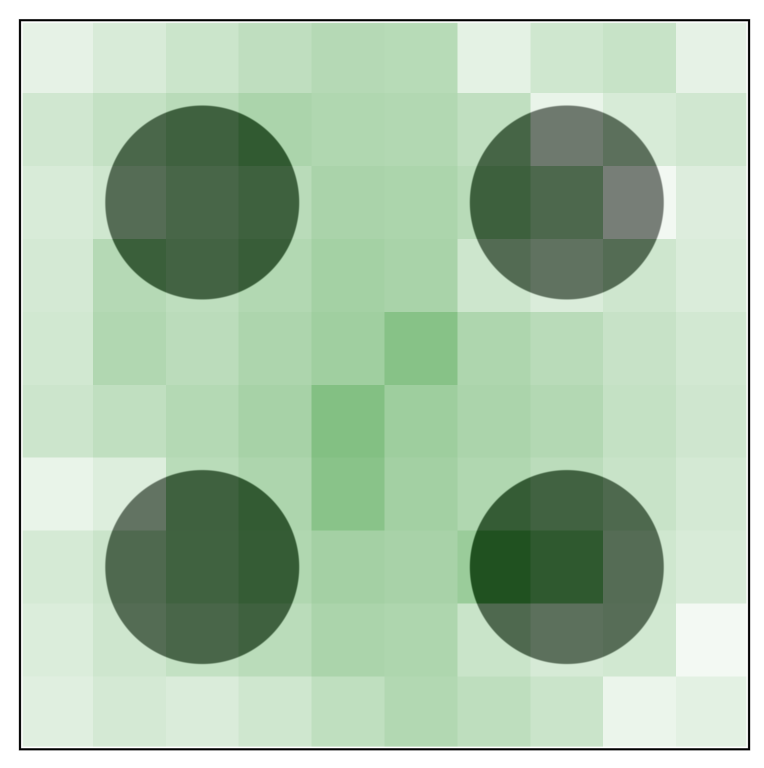
Reproduce this pattern procedurally as a Shadertoy shader.

```glsl
// A framed ten by ten board of green tiles under four translucent dark discs.
// Tile tone grows paler away from the centre, is varied by soft strokes and
// gradient noise, and the discs subtract a constant amount of light.

const vec2  BOARD_CENTRE = vec2(0.5033, 0.499);
const float BOARD_SIDE   = 0.9543;
const float TILES        = 10.0;
const float FRAME_HALF   = 0.0014;
const float INNER_GAP    = 0.0035;
const float DISC_RADIUS  = 1.33;   // in tiles
const float DISC_SPACING = 5.0;    // in tiles
const float DISC_SHADE   = 0.48;
const vec2  DARK_TILE    = vec2(4.4, 5.0);
const vec2  TONE_SLOPE   = vec2(0.047, 0.0196);
const float DARK_TONE    = 0.592;
const float NOISE_AMOUNT = 0.025;
const float STROKE_SOFT  = 0.1;
const vec3  PALE_GREEN   = vec3(0.98, 0.99, 0.98);
const vec3  DEEP_GREEN   = vec3(0.50, 0.745, 0.50);
const vec3  PAPER        = vec3(1.0);
const vec3  FRAME_INK    = vec3(0.0);

vec2 hashGradient(vec2 p) {
    float angle = 6.2832 * fract(sin(dot(p, vec2(127.1, 311.7))) * 4375.85);
    return vec2(cos(angle), sin(angle));
}

float gradientNoise(vec2 p) {
    vec2 i = floor(p), f = fract(p);
    vec2 u = f * f * (3.0 - 2.0 * f);
    vec2 e = vec2(1.0, 0.0);
    float a = dot(hashGradient(i), f);
    float b = dot(hashGradient(i + e.xy), f - e.xy);
    float c = dot(hashGradient(i + e.yx), f - e.yx);
    float d = dot(hashGradient(i + e.xx), f - e.xx);
    return mix(mix(a, b, u.x), mix(c, d, u.x), u.y);
}

// Soft weight of a straight stroke between two tiles.
float stroke(vec2 tile, vec2 a, vec2 b) {
    vec2 ab = b - a, ap = tile - a;
    float t = clamp(dot(ap, ab) / max(dot(ab, ab), 0.001), 0.0, 1.0);
    vec2 away = ap - ab * t;
    return exp(-dot(away, away) / STROKE_SOFT);
}

// Tone of a tile; columns count from the left, rows from the top.
float tileTone(vec2 tile) {
    float tone = DARK_TONE + dot(abs(tile - DARK_TILE), TONE_SLOPE);
    tone += NOISE_AMOUNT * gradientNoise(tile * 0.73 + 0.37);

    // Deep strokes
    tone -= 0.10 * stroke(tile, vec2(4.0, 5.0), vec2(4.0, 6.0));
    tone -= 0.11 * stroke(tile, vec2(5.0, 4.0), vec2(5.0, 4.0));
    tone -= 0.06 * stroke(tile, vec2(0.0, 1.0), vec2(3.0, 1.0));
    tone -= 0.08 * stroke(tile, vec2(1.0, 3.0), vec2(1.0, 4.0));
    tone -= 0.09 * stroke(tile, vec2(6.0, 7.0), vec2(7.0, 7.0));
    tone -= 0.07 * stroke(tile, vec2(8.0, 0.0), vec2(9.0, 1.0));

    // Pale strokes
    tone += 0.13 * stroke(tile, vec2(6.0, 0.0), vec2(8.0, 2.0));
    tone += 0.09 * stroke(tile, vec2(6.0, 3.0), vec2(7.0, 3.0));
    tone += 0.09 * stroke(tile, vec2(0.0, 6.0), vec2(1.0, 6.0));
    tone += 0.06 * stroke(tile, vec2(6.0, 8.0), vec2(7.0, 8.0));
    tone += 0.07 * stroke(tile, vec2(2.0, 9.0), vec2(4.0, 9.0));
    tone += 0.08 * stroke(tile, vec2(8.0, 9.0), vec2(9.0, 8.0));
    return tone;
}

vec3 boardColour(vec2 p, float pixel) {
    vec2 grid = (p / BOARD_SIDE + 0.5) * TILES;
    grid.y = TILES - grid.y;
    vec2 tile = clamp(floor(grid), 0.0, TILES - 1.0);
    float paleness = (tileTone(tile) - DEEP_GREEN.r) / (PALE_GREEN.r - DEEP_GREEN.r);
    vec3 colour = mix(DEEP_GREEN, PALE_GREEN, clamp(paleness, -0.1, 1.0));

    // Discs repeat once per quarter of the board.
    vec2 local = mod(grid, DISC_SPACING) - 0.5 * DISC_SPACING;
    float blur = pixel * TILES / BOARD_SIDE;
    float disc = 1.0 - smoothstep(-blur, blur, length(local) - DISC_RADIUS);
    colour = max(colour - DISC_SHADE * disc, 0.0);

    // Paper margin and thin frame
    float edge = max(abs(p.x), abs(p.y)) - 0.5 * BOARD_SIDE;
    colour = mix(colour, PAPER, smoothstep(-0.5, 0.5, (edge + INNER_GAP) / pixel));
    float frame = 1.0 - smoothstep(-0.5, 0.5, (abs(edge) - FRAME_HALF) / pixel);
    return mix(colour, FRAME_INK, frame);
}

void mainImage(out vec4 fragColor, in vec2 fragCoord) {
    float unit = min(iResolution.x, iResolution.y);
    vec3 sum = vec3(0.0);
    // Four samples smooth the tile borders.
    for (int i = 0; i < 4; i++) {
        vec2 offset = vec2(i % 2, i / 2) * 0.5 - 0.25;
        vec2 p = (fragCoord + offset - BOARD_CENTRE * iResolution.xy) / unit;
        sum += boardColour(p, 1.0 / unit);
    }
    fragColor = vec4(sum * 0.25, 1.0);
}
```
